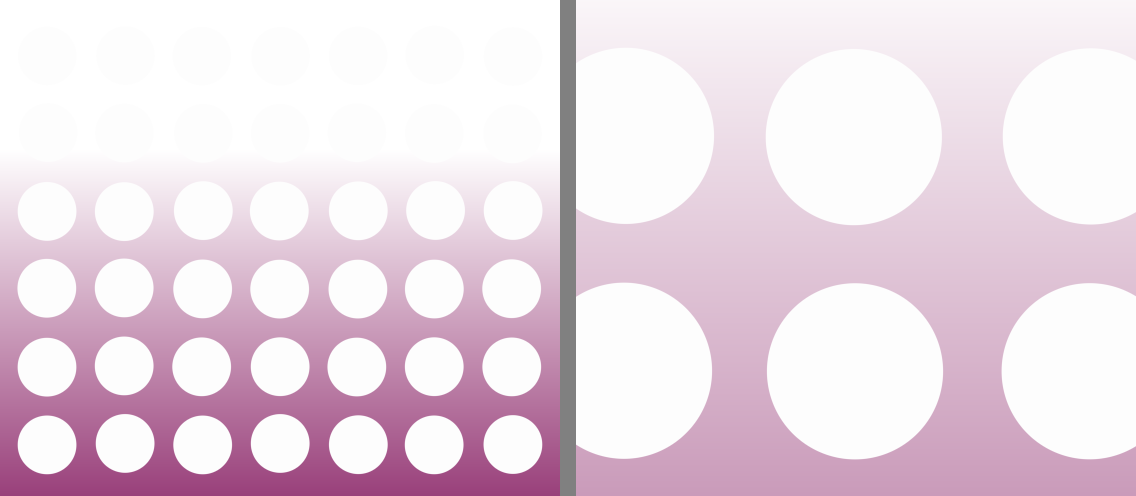
Left: the whole. Right: its middle third, enlarged.
This background is drawn by a Shadertoy shader. Its source:

```glsl
const vec2 GRID = vec2(7.0, 6.0);          // dots across and down
const vec2 PITCH = vec2(0.1562, 0.1567);   // spacing, in canvas heights
const float FIRST_ROW = 0.1044;            // centre height of the lowest row
const float RADIUS = 0.0592;
const float JITTER = 0.0018;               // largest offset of a dot
const float FADE_TOP = 0.70;               // height where the tint vanishes
const vec3 PLUM = vec3(0.60, 0.25, 0.48);
const vec3 WHITE = vec3(1.0);
const vec3 DOT_WHITE = vec3(0.993);

vec2 hash22(vec2 p) {
    vec3 q = fract(p.xyx * vec3(0.1031, 0.1030, 0.0973));
    q += dot(q, q.yzx + 33.33);
    return fract((q.xx + q.yz) * q.zy);
}

// Signed distance to the nearest dot of the bounded grid
float dotDistance(vec2 p, float aspect) {
    vec2 origin = vec2(0.5 * aspect - 0.5 * (GRID.x - 1.0) * PITCH.x, FIRST_ROW);
    vec2 local = p - origin;
    vec2 cell = clamp(floor(local / PITCH + 0.5), vec2(0.0), GRID - 1.0);
    vec2 offset = (hash22(cell + 7.0) * 2.0 - 1.0) * JITTER;
    return length(local - cell * PITCH - offset) - RADIUS;
}

void mainImage(out vec4 fragColor, in vec2 fragCoord) {
    vec2 p = fragCoord / iResolution.y;
    float aspect = iResolution.x / iResolution.y;
    float pixel = 1.0 / iResolution.y;

    // Vertical fade from plum to white
    vec3 color = mix(PLUM, WHITE, clamp(p.y / FADE_TOP, 0.0, 1.0));

    // Dots with smoothed edges
    float coverage = smoothstep(0.7 * pixel, -0.7 * pixel, dotDistance(p, aspect));
    color = mix(color, DOT_WHITE, coverage);

    fragColor = vec4(color, 1.0);
}
```
